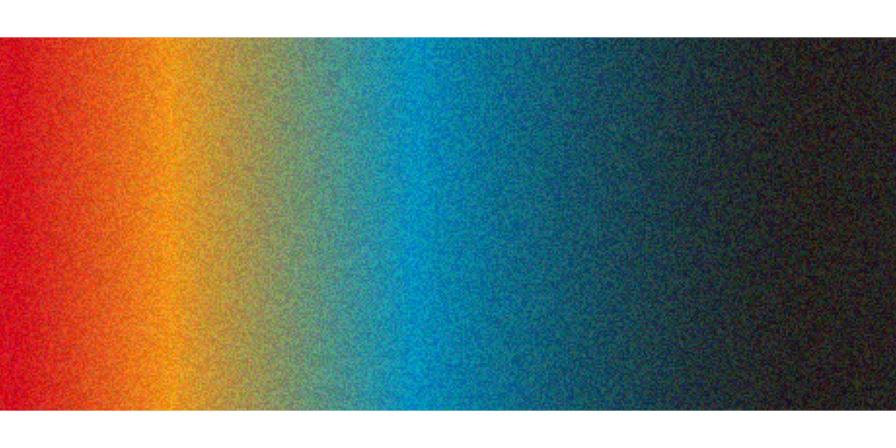
Write a Shadertoy shader that draws this background.

```glsl
// Grainy horizontal gradient band, red to orange to blue to charcoal, between white margins.

const vec3 RED = vec3(0.82, 0.07, 0.12);
const vec3 ORANGE = vec3(0.93, 0.57, 0.10);
const vec3 BLUE = vec3(0.00, 0.56, 0.74);
const vec3 CHARCOAL = vec3(0.145, 0.13, 0.125);
const vec3 PAPER = vec3(1.0);

const float MARGIN = 1.0 / 12.0;     // height of each white strip
const float GRAIN_DENSITY = 230.0;   // grains per canvas height
const float GRAIN_STRENGTH = 0.20;

vec3 hash32(vec2 p) {
    vec3 q = fract(p.xyx * vec3(0.1031, 0.1030, 0.0973));
    q += dot(q, q.yxz + 33.33);
    return fract((q.xxy + q.yzz) * q.zyx);
}

// Smoothly interpolated noise, independent in each colour channel
vec3 colourNoise(vec2 p) {
    vec2 cell = floor(p);
    vec2 f = smoothstep(0.0, 1.0, fract(p));
    vec3 low = mix(hash32(cell), hash32(cell + vec2(1, 0)), f.x);
    vec3 high = mix(hash32(cell + vec2(0, 1)), hash32(cell + vec2(1, 1)), f.x);
    return mix(low, high, f.y);
}

float ramp(float start, float end, float x) {
    return clamp((x - start) / (end - start), 0.0, 1.0);
}

// Colour stops, with a quick fade out of the blue
vec3 spectrum(float x) {
    vec3 colour = mix(RED, ORANGE, ramp(0.02, 0.19, x));
    colour = mix(colour, BLUE, ramp(0.19, 0.463, x));
    float fade = 1.0 - pow(1.0 - ramp(0.463, 0.91, x), 1.5);
    return mix(colour, CHARCOAL, fade);
}

// Antialiased coverage of the horizontal band
float bandMask(float y, float margin, float pixel) {
    float inside = 0.5 - margin - abs(y - 0.5);
    return clamp(inside / pixel + 0.5, 0.0, 1.0);
}

void mainImage(out vec4 fragColor, in vec2 fragCoord) {
    vec2 uv = fragCoord / iResolution.xy;
    vec2 grainPos = fragCoord / iResolution.y * GRAIN_DENSITY;

    // Gradient with film grain
    vec3 grain = colourNoise(grainPos) - 0.5;
    vec3 band = clamp(spectrum(uv.x) + grain * GRAIN_STRENGTH, 0.0, 1.0);

    // White margins above and below
    float mask = bandMask(uv.y, MARGIN, 1.0 / iResolution.y);
    fragColor = vec4(mix(PAPER, band, mask), 1.0);
}
```
